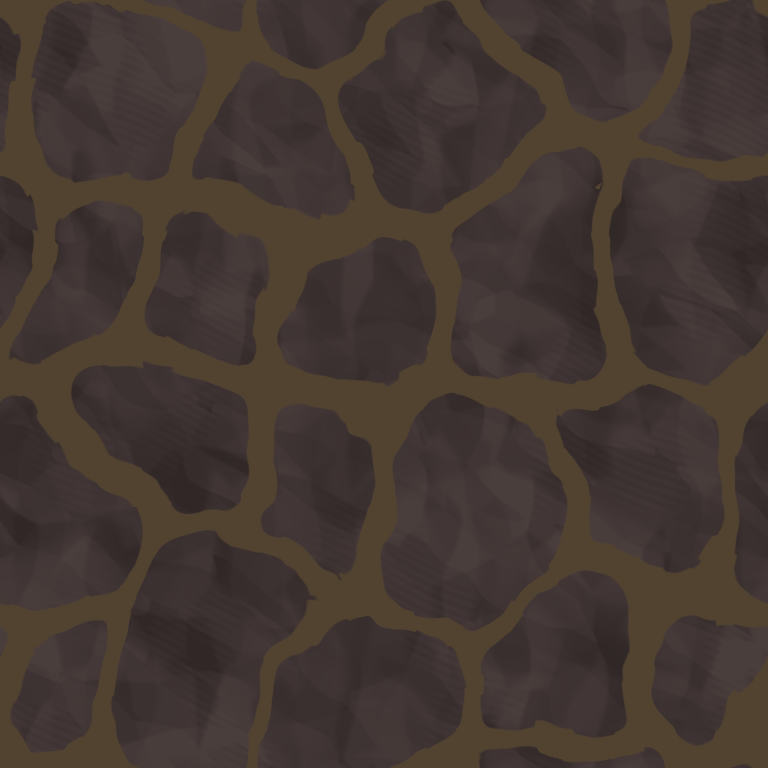
Give the GLSL for this texture, as a WebGL 2 fragment shader.

```glsl
#version 300 es
precision highp float;

uniform vec2 u_resolution;
out vec4 outColor;

const float TAU = 6.283185;
const vec2 STONE_GRID = vec2(5.0, 4.0);
const vec3 MORTAR = vec3(0.32, 0.26, 0.19);
const vec3 STONE_DARK = vec3(0.187, 0.153, 0.150);
const vec3 STONE_LIGHT = vec3(0.292, 0.245, 0.240);

// Random pair for a lattice cell that wraps at the given cell count
vec2 hashCell(vec2 cell, vec2 count, uint seed) {
    uvec3 v = uvec3(uvec2(mod(cell, count)), seed) * 1664525u + 1013904223u;
    v.x += v.y * v.z; v.y += v.z * v.x; v.z += v.x * v.y;
    v ^= v >> 16u;
    v.x += v.y * v.z; v.y += v.z * v.x;
    return vec2(v.xy >> 8u) / 16777216.0;
}

// Periodic bending of space by nested sines
vec2 bend(vec2 p, float freq, float amount, float phase) {
    vec2 inner = sin(TAU * freq * p + phase);
    return amount * sin(TAU * freq * p.yx + 1.4 * inner + vec2(phase, phase * 2.3));
}

// Cellular noise: flat patches whose borders blend by softness
float patches(vec2 p, vec2 count, float softness, uint seed) {
    vec2 q = p * count;
    vec2 base = floor(q);
    vec2 sum = vec2(0.0);
    for (int j = -1; j <= 1; j++) {
        for (int i = -1; i <= 1; i++) {
            vec2 cell = base + vec2(i, j);
            vec2 toSite = cell + hashCell(cell, count, seed) - q;
            float weight = exp(-dot(toSite, toSite) / softness);
            sum += weight * vec2(hashCell(cell, count, seed + 1u).x, 1.0);
        }
    }
    return sum.x / max(sum.y, 1e-12);
}

// Staggered, jittered centre of a stone in canvas units
vec2 stoneSite(vec2 cell, vec2 count) {
    vec2 jitter = 0.5 + 0.78 * (hashCell(cell, count, 11u) - 0.5);
    float stagger = 0.5 * mod(cell.y, 2.0);
    return (cell + jitter + vec2(stagger, 0.0)) / count;
}

// Rounded distance to the stone's border (x) and its random value (y)
vec2 stoneField(vec2 p, vec2 count, float rounding) {
    vec2 base = floor(p * count);
    vec2 nearest = vec2(0.0);
    vec2 owner = base;
    float best = 1e5;
    for (int j = -2; j <= 2; j++) {
        for (int i = -2; i <= 2; i++) {
            vec2 cell = base + vec2(i, j);
            vec2 toSite = stoneSite(cell, count) - p;
            float d = dot(toSite, toSite);
            if (d < best) { best = d; nearest = toSite; owner = cell; }
        }
    }
    float total = 1e-20;
    for (int j = -2; j <= 2; j++) {
        for (int i = -2; i <= 2; i++) {
            vec2 cell = owner + vec2(i, j);
            vec2 toSite = stoneSite(cell, count) - p;
            vec2 span = toSite - nearest;
            if (dot(span, span) > 1e-6) {
                float border = dot(0.5 * (toSite + nearest), normalize(span));
                total += exp(-border / rounding);
            }
        }
    }
    return vec2(-rounding * log(total), hashCell(owner, count, 23u).x);
}

// Layered translucent brush marks, roughly 0 to 1
float brushTone(vec2 p) {
    vec2 q = p + bend(p, 5.0, 0.008, 0.7);
    vec2 slanted = vec2(q.x + q.y, q.y);
    float tone = 0.34 * patches(q, vec2(7.0, 6.0), 0.16, 31u);
    tone += 0.26 * patches(q, vec2(26.0, 10.0), 0.06, 41u);
    tone += 0.20 * patches(q, vec2(11.0, 21.0), 0.05, 51u);
    tone += 0.20 * patches(slanted, vec2(19.0, 15.0), 0.025, 61u);
    return 0.5 + 1.75 * (tone - 0.5);
}

// Faint bristle lines that show only in some patches
float bristles(vec2 p) {
    float mask = smoothstep(0.55, 0.9, patches(p, vec2(9.0), 0.08, 71u));
    float lines = sin(TAU * (38.0 * p.x + 84.0 * p.y) + 3.0 * sin(TAU * 4.0 * p.x));
    return mask * lines;
}

void main() {
    vec2 p = gl_FragCoord.xy / u_resolution;
    float pixel = 1.0 / min(u_resolution.x, u_resolution.y);

    // Stone outlines: broad curves, small waves and chipped notches
    vec2 bent = p + bend(p, 2.0, 0.026, 1.1) + bend(p, 7.0, 0.005, 2.6)
              + bend(p, 19.0, 0.0012, 4.2);
    vec2 stone = stoneField(bent, STONE_GRID, 0.011);
    float chips = 0.007 * (patches(p, vec2(24.0, 20.0), 0.03, 81u) - 0.5);
    float gap = mix(0.009, 0.023, stone.y);
    float cover = smoothstep(-pixel, pixel, stone.x - gap + chips);

    // Stone surface over plain mortar
    float tone = brushTone(p) + 0.06 * bristles(p) + 0.12 * (stone.y - 0.5);
    vec3 surface = mix(STONE_DARK, STONE_LIGHT, clamp(tone, 0.0, 1.0));
    outColor = vec4(mix(MORTAR, surface, cover), 1.0);
}
```
